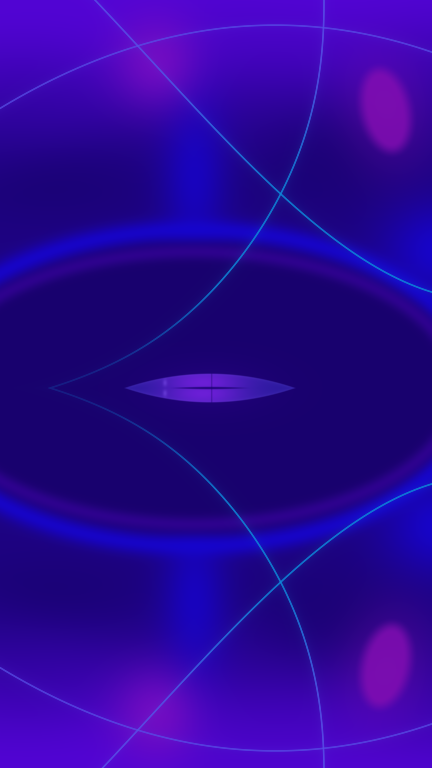
Reproduce this background procedurally as a Shadertoy shader.

```glsl
// A violet night mirrored about a horizontal axis: soft glows, an oval halo,
// three thin luminous curves and a small glowing lens in the middle.
// Curves are formulas divided by their slope, glows are Gaussian falloffs.

const float TALL = 1.7778;        // canvas height in canvas widths
const float AXIS = 0.8796;        // height of the mirror line
const float LINE_HALF = 0.0021;   // half thickness of the curves
const vec2 OVAL_CENTER = vec2(0.45, 0.0);
const vec2 OVAL_OUTER = vec2(0.653, 0.366);
const vec2 OVAL_INNER = vec2(0.61, 0.315);
const vec2 LENS_CENTER = vec2(0.486, 0.0);
const vec2 LENS_SIZE = vec2(0.197, 0.033);

const vec3 NIGHT = vec3(0.095, 0.005, 0.43);
const vec3 INDIGO = vec3(0.115, 0.01, 0.51);
const vec3 VIOLET = vec3(0.32, 0.015, 0.83);
const vec3 BLUE = vec3(0.085, 0.015, 0.82);
const vec3 PURPLE = vec3(0.21, 0.01, 0.60);
const vec3 ORCHID = vec3(0.47, 0.05, 0.76);
const vec3 MAGENTA = vec3(0.52, 0.055, 0.70);
const vec3 CYAN = vec3(0.05, 0.53, 0.85);
const vec3 PERIWINKLE = vec3(0.34, 0.31, 0.90);
const vec3 LENS_EDGE = vec3(0.17, 0.10, 0.62);
const vec3 LENS_CORE = vec3(0.42, 0.12, 0.84);

// Gaussian spot, one at its centre
float glow(vec2 p, vec2 center, vec2 size) {
    vec2 d = (p - center) / size;
    return exp(-dot(d, d));
}

// Approximate distance to an axis-aligned ellipse, negative inside
float ellipse(vec2 p, vec2 r) {
    float k = length(p / r);
    return k * (k - 1.0) / max(length(p / (r * r)), 0.001);
}

vec2 rotate(vec2 p, float a) {
    float c = cos(a), s = sin(a);
    return vec2(c * p.x - s * p.y, s * p.x + c * p.y);
}

// Wide shallow arch
float archDistance(vec2 p) {
    float t = p.x - 0.637;
    return abs(p.y - 0.840 + 0.475 * t * t) / length(vec2(1.0, 0.95 * t));
}

// Curve rising from the left tip to the top
float hornDistance(vec2 p) {
    float h = max(0.9 - p.y, 0.0001);
    float flare = 0.147 * exp(-p.y / 0.075);
    float slope = 1.42 * pow(h, 1.29) + flare / 0.075;
    return abs(p.x - 0.75 + 0.62 * pow(h, 2.29) + flare) / length(vec2(1.0, slope));
}

// Falling curve that levels out on the right
float sweepDistance(vec2 p) {
    float t = p.x - 0.65;
    float y = 0.449 + t * (-0.92 + t * (0.557 + 0.624 * t));
    float slope = -0.92 + t * (1.114 + 1.872 * t);
    return abs(p.y - y) / length(vec2(1.0, slope));
}

// Smooth stroke with a faint halo
vec3 stroke(vec3 base, float d, vec3 tint, float strength, float px) {
    float core = 1.0 - smoothstep(LINE_HALF - 0.6 * px, LINE_HALF + 0.6 * px, d);
    float halo = 0.16 * exp(-d / 0.009);
    return mix(base, tint, strength * max(core, halo));
}

vec3 backdrop(vec2 p) {
    // Sky brightening away from the axis, with gentle haze
    float haze = sin(p.x * 9.0 + 2.0 * sin(p.y * 7.0)) * sin(p.y * 11.0 - p.x * 4.0);
    float lift = smoothstep(0.43, 0.93, p.y + 0.02 * haze - 0.05 * (p.x - 0.4));
    vec3 c = mix(INDIGO, VIOLET, lift);
    c = mix(c, NIGHT, 0.6 * glow(p, vec2(0.77, 0.53), vec2(0.22, 0.14)));
    c = mix(c, NIGHT, 0.5 * glow(p, vec2(0.12, 0.47), vec2(0.24, 0.09)));

    // Central beam and blue light at the right border
    c = mix(c, BLUE, 0.75 * glow(p, vec2(0.45, 0.49), vec2(0.075, 0.20)));
    c = mix(c, BLUE, 0.9 * glow(p, vec2(1.02, 0.32), vec2(0.13, 0.11)));

    // Dark oval with a blue outer band and a purple inner rim
    vec2 q = p - OVAL_CENTER;
    float outer = ellipse(q, OVAL_OUTER);
    float inner = ellipse(q, OVAL_INNER);
    c = mix(c, NIGHT, 1.0 - smoothstep(-0.06, 0.015, outer));
    c = mix(c, BLUE, 0.85 * exp(-pow(outer / 0.026, 2.0)));
    c = mix(c, PURPLE, 0.7 * exp(-pow(inner / 0.018, 2.0)));

    // Round orchid glow and tilted magenta spot
    c = mix(c, ORCHID, 0.85 * glow(p, vec2(0.363, 0.755), vec2(0.10, 0.105)));
    vec2 s = rotate(p - vec2(0.893, 0.643), -0.22);
    c = mix(c, MAGENTA, 0.35 * glow(s, vec2(0.0), vec2(0.10, 0.14)));
    float spot = ellipse(s, vec2(0.058, 0.10));
    return mix(c, MAGENTA, 0.8 * (1.0 - smoothstep(-0.022, 0.014, spot)));
}

vec3 addLens(vec3 c, vec2 p, float px) {
    vec2 q = p - LENS_CENTER;
    float t = q.x / LENS_SIZE.x;
    float edge = q.y - LENS_SIZE.y * (1.0 - t * t);
    float body = 1.0 - smoothstep(-px, px, edge);
    vec3 fill = mix(LENS_EDGE, LENS_CORE, glow(q, vec2(-0.015, 0.012), vec2(0.10, 0.035)));
    fill += 0.05 * exp(-abs(edge) / 0.003);
    fill += 0.10 * glow(q, vec2(-0.104, 0.012), vec2(0.005, 0.008));
    // Dark slit and fine vertical seam
    float slit = q.y - 0.0025 * (1.0 - pow(q.x / 0.08, 2.0));
    fill = mix(fill, NIGHT, 0.85 * (1.0 - smoothstep(-px, px, slit)));
    fill = mix(fill, NIGHT, 0.35 * (1.0 - smoothstep(0.0, 0.001 + px, abs(q.x - 0.004))));
    c = mix(c, PURPLE, 0.3 * glow(q, vec2(0.0), vec2(0.14, 0.06)));
    return mix(c, fill, body);
}

void mainImage(out vec4 fragColor, in vec2 fragCoord) {
    vec2 p = fragCoord / iResolution.xy * vec2(1.0, TALL);
    p.y = abs(p.y - AXIS);
    float px = 1.0 / iResolution.x;
    vec3 c = addLens(backdrop(p), p, px);
    vec3 tint = mix(CYAN, PERIWINKLE, smoothstep(0.42, 0.80, p.y));
    c = stroke(c, archDistance(p), PERIWINKLE, 0.75, px);
    c = stroke(c, hornDistance(p), tint, mix(0.2, 0.85, smoothstep(0.0, 0.28, p.y)), px);
    c = stroke(c, sweepDistance(p), tint, 0.85, px);
    fragColor = vec4(c, 1.0);
}
```
